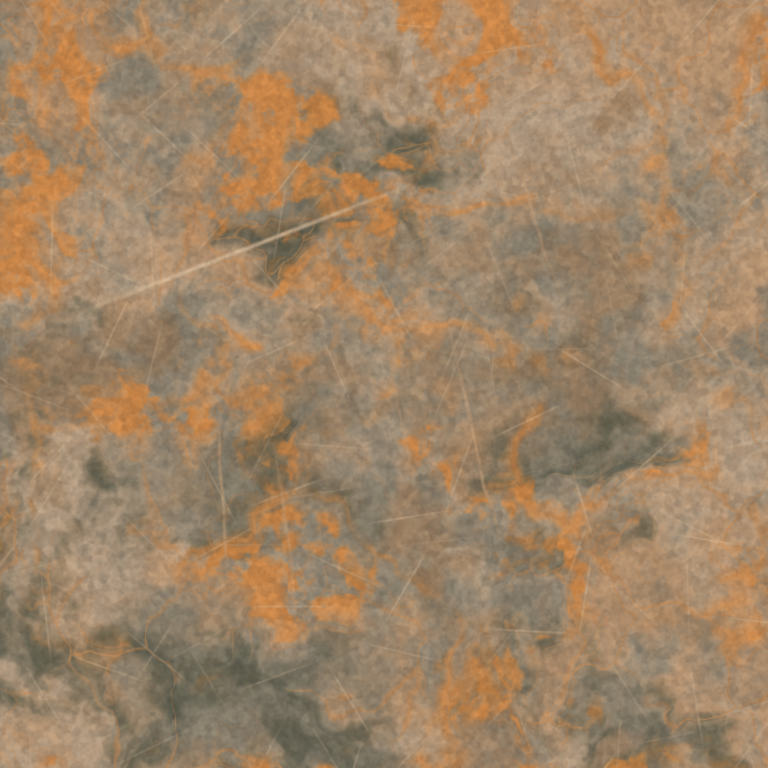
Reproduce this texture procedurally as a Shadertoy shader.

```glsl
// Weathered beige marble: warped cellular clouds of grey, sand and brown,
// crossed by crumbling orange veins, a fine web of cracks, dark stains,
// short fibres and a few long straight mineral streaks.

const vec3 SAND   = vec3(0.70, 0.61, 0.51);
const vec3 GREY   = vec3(0.55, 0.51, 0.44);
const vec3 TAN    = vec3(0.68, 0.53, 0.39);
const vec3 BROWN  = vec3(0.50, 0.38, 0.26);
const vec3 STAIN  = vec3(0.29, 0.31, 0.26);
const vec3 ORANGE = vec3(0.78, 0.50, 0.25);
const vec3 PALE   = vec3(0.80, 0.70, 0.58);

vec3 hash3(vec2 p) {
    vec3 q = fract(p.xyx * vec3(0.1031, 0.1030, 0.0973));
    q += dot(q, q.yxz + 33.33);
    return fract((q.xxy + q.yzz) * q.zyx);
}

// Cellular noise: x = distance to the cell border, y = blended cell tone
vec2 cells(vec2 p) {
    vec2 base = floor(p), f = fract(p);
    float first = 9.0, second = 9.0, tone = 0.0, total = 0.0;
    for (int j = -1; j <= 1; j++)
    for (int i = -1; i <= 1; i++) {
        vec2 g = vec2(i, j);
        vec3 h = hash3(base + g);
        vec2 r = g + h.xy - f;
        float d = dot(r, r), w = exp(-5.0 * d);
        second = min(second, max(first, d));
        first = min(first, d);
        tone += w * h.z;
        total += w;
    }
    return vec2(sqrt(second) - sqrt(first), tone / total);
}

// Layered cell tones, centred on 0.5
float cloud(vec2 p, int octaves) {
    float sum = 0.0, total = 0.0, amp = 1.0;
    for (int i = 0; i < octaves; i++) {
        sum += amp * cells(p).y;
        total += amp;
        amp *= 0.6;
        p = mat2(1.6, 1.2, -1.2, 1.6) * p + 19.7;
    }
    return sum / total;
}

float vein(vec2 p, float width) {
    return 1.0 - smoothstep(0.0, width, cells(p).x);
}

// Straight stroke that fades toward both ends
float stroke(vec2 p, vec2 centre, float angle, float halfLength, float width) {
    vec2 dir = vec2(cos(angle), sin(angle)), r = p - centre;
    float along = abs(dot(r, dir)) / halfLength;
    float across = abs(dot(r, vec2(-dir.y, dir.x)));
    return (1.0 - smoothstep(0.3, 1.0, along)) * (1.0 - smoothstep(0.0, width, across));
}

// One short randomly turned stroke per grid cell
float fibres(vec2 p, float width) {
    float sum = 0.0;
    for (int j = -1; j <= 1; j++)
    for (int i = -1; i <= 1; i++) {
        vec2 id = floor(p) + vec2(i, j);
        vec3 h = hash3(id + 71.0);
        sum = max(sum, h.x * stroke(p, id + h.xy, h.z * 3.14, 0.9, width));
    }
    return sum;
}

// Few long streaks, either steep or gently rising
float streaks(vec2 p) {
    float sum = 0.0;
    for (int i = 0; i < 12; i++) {
        vec3 h = hash3(vec2(i, 5));
        float angle = mix(0.45, 1.75, step(0.4, h.z)) + 0.5 * (h.x - 0.5);
        sum = max(sum, h.z * stroke(p, h.xy, angle, 0.1 + 0.15 * h.y, 0.004));
    }
    return sum;
}

void mainImage(out vec4 fragColor, in vec2 fragCoord) {
    vec2 uv = fragCoord / iResolution.y;
    vec2 warp = vec2(cloud(uv * 5.0, 4), cloud(uv * 5.0 + 31.0, 4)) - 0.5;
    vec2 p = uv + 0.25 * warp;

    float tone   = cloud(p * 3.5 + 3.0, 5);
    float rust   = cloud(p * 5.0 + 9.0, 5);
    float shade  = cloud(p * 4.5 + 17.0, 5);
    float ore    = cloud(p * 6.0 + 43.0, 5);
    float mottle = cloud(uv * 24.0, 4);
    float grain  = cloud(uv * 120.0, 2);

    // Clouded ground
    vec3 col = mix(GREY, SAND, smoothstep(0.33, 0.56, 0.65 * tone + 0.35 * mottle));
    col = mix(col, TAN, 0.75 * smoothstep(0.42, 0.68, 0.7 * rust + 0.3 * mottle));
    col = mix(col, BROWN, 0.55 * smoothstep(0.50, 0.72, 0.7 * (1.0 - rust) + 0.3 * mottle));

    // Dark stains, heavier toward the bottom
    float stain = smoothstep(0.57, 0.76, 0.8 * shade + 0.2 * mottle + 0.12 * (0.5 - uv.y));
    col = mix(col, STAIN, 0.75 * stain);

    // Orange ore gathers in a winding upright belt and crumbles at its edges
    float offset = (uv.x - 0.38 - 0.05 * sin(9.0 * uv.y)) / 0.14;
    float belt = exp(-offset * offset);
    float crumble = smoothstep(0.36, 0.56, mottle);
    float patches = smoothstep(0.58, 0.70, ore + 0.11 * belt) * crumble;
    float mask = smoothstep(0.40, 0.62, ore + 0.12 * belt);
    float broad = vein(p * 4.0, 0.14) * mask * (0.35 + 0.65 * crumble);
    col = mix(col, ORANGE, 0.85 * max(patches, 0.8 * broad));

    // Web of thin cracks
    float web = max(vein(p * 8.0 + 5.0, 0.06), 0.8 * vein(p * 19.0, 0.10) * mask);
    col = mix(col, mix(TAN, ORANGE, 0.5), 0.6 * web * smoothstep(0.38, 0.60, rust));

    // Fibres, streaks and one long pale scratch
    col = mix(col, PALE, 0.35 * fibres(uv * 13.0, 0.035));
    col = mix(col, mix(TAN, PALE, 0.3), 0.6 * streaks(uv + 0.02 * warp));
    col = mix(col, PALE, 0.8 * stroke(uv, vec2(0.33, 0.68), 0.37, 0.26, 0.005));

    col *= 1.0 + 0.24 * (grain - 0.5) + 0.16 * (mottle - 0.5);
    fragColor = vec4(clamp(col, 0.0, 1.0), 1.0);
}
```
